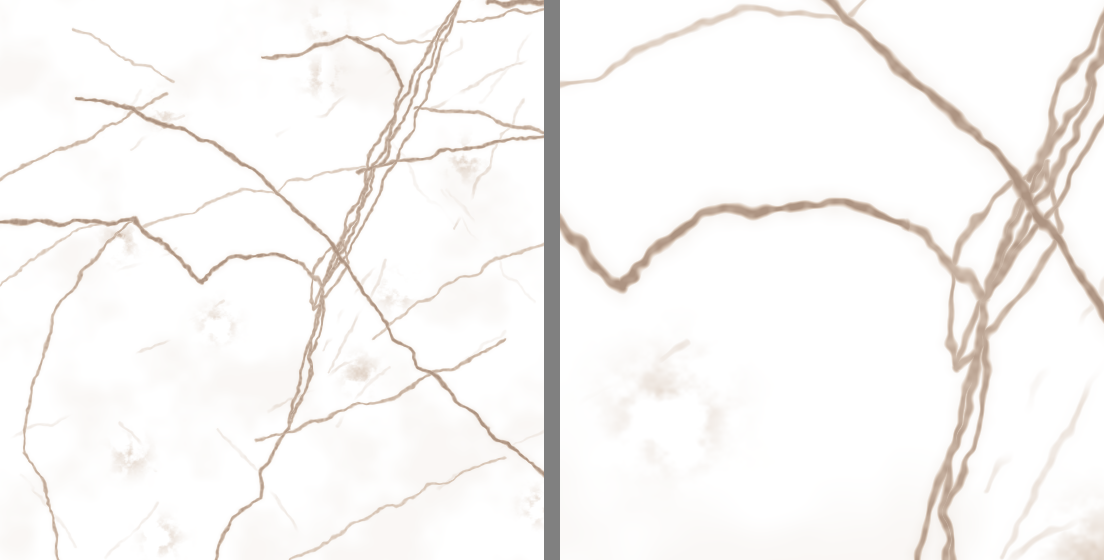
Left: the whole. Right: its middle third, enlarged.
This texture is drawn by a Shadertoy shader. Its source:

```glsl
float hash(vec2 p) {
    return fract(sin(dot(p, vec2(127.1, 311.7))) * 43758.5453);
}

float noise(vec2 p) {
    vec2 i = floor(p), f = fract(p);
    f = f * f * (3.0 - 2.0 * f);
    return mix(mix(hash(i), hash(i + vec2(1, 0)), f.x),
               mix(hash(i + vec2(0, 1)), hash(i + vec2(1, 1)), f.x), f.y);
}

float fbm(vec2 p) {
    float sum = 0.0, amp = 0.5;
    for (int i = 0; i < 4; i++) {
        sum += amp * noise(p);
        p = p * 2.03 + 17.3;
        amp *= 0.5;
    }
    return sum / 0.9375;
}

// Bowed, wandering crack from a to b: ragged core with a pale halo
void vein(inout float ink, vec2 p, vec2 a, vec2 b, float bend, float width, float strength) {
    float len = distance(a, b);
    vec2 dir = (b - a) / len, q = p - a;
    float along = dot(q, dir);
    float t = clamp(along / len, 0.0, 1.0);
    float arch = 4.0 * t * (1.0 - t);
    float seed = dot(a, vec2(31.0, 57.0)) + bend * 900.0;
    float wander = (noise(vec2(t * len * 32.0, seed)) - 0.5) * 0.017 * arch;
    float across = dot(q, vec2(-dir.y, dir.x)) - bend * arch - wander;
    float d = length(vec2(along - t * len, across));
    float w = width * (0.65 + 0.7 * noise(vec2(t * len * 45.0, seed + 9.0)));
    float core = 1.0 - smoothstep(0.25 * w, w + 1.0 / iResolution.y, d);
    float halo = 0.17 * exp(-d / (width * 1.7)) - 0.02;
    ink = max(ink, strength * max(core, halo));
}

void mainImage(out vec4 fragColor, in vec2 fragCoord) {
    vec2 uv = fragCoord / iResolution.y;

    // Shared warp keeps joined veins connected
    vec2 p = uv + 0.012 * (vec2(fbm(uv * 14.0), fbm(uv * 14.0 + 40.0)) - 0.5);
    p += 0.0035 * (vec2(noise(uv * 130.0), noise(uv * 130.0 + 60.0)) - 0.5);
    float ink = 0.0;

    // Long diagonal and the left-hand vein
    vec2 knot = vec2(0.58, 0.49), elbow = vec2(0.24, 0.61), notch = vec2(0.36, 0.497);
    vein(ink, p, vec2(0.14, 0.825), vec2(0.60, 0.55), 0.05, 0.0044, 1.0);
    vein(ink, p, vec2(0.60, 0.55), vec2(1.0, 0.13), -0.03, 0.0038, 1.0);
    vein(ink, p, vec2(-0.02, 0.607), elbow, -0.01, 0.0044, 1.0);
    vein(ink, p, elbow, notch, 0.0, 0.0042, 1.0);
    vein(ink, p, notch, vec2(0.53, 0.535), 0.032, 0.0037, 1.0);
    vein(ink, p, vec2(0.53, 0.535), knot, 0.005, 0.0035, 0.8);

    // Braided strands through the knot
    for (int i = 0; i < 3; i++) {
        float side = float(i) - 1.0;
        vein(ink, p, vec2(0.82, 1.0), knot, 0.019 * side, 0.0027, 0.85);
        vein(ink, p, knot, vec2(0.515, 0.235), 0.007 * side + 0.008, 0.0026, 0.8);
        vein(ink, p, vec2(0.61, 0.57), vec2(0.56, 0.45), 0.022 * side, 0.0025, 0.75);
    }
    vein(ink, p, vec2(0.515, 0.235), vec2(0.465, 0.11), -0.015, 0.003, 0.85);
    vein(ink, p, vec2(0.465, 0.11), vec2(0.38, -0.02), -0.015, 0.003, 0.85);
    vein(ink, p, elbow, vec2(0.045, 0.19), -0.055, 0.0027, 0.72);
    vein(ink, p, vec2(0.045, 0.19), vec2(0.105, -0.02), 0.012, 0.003, 0.75);

    // Upper and right-hand branches
    vec2 peak = vec2(0.62, 0.935);
    vein(ink, p, vec2(0.47, 0.9), peak, -0.012, 0.0034, 0.85);
    vein(ink, p, peak, vec2(0.715, 0.845), 0.02, 0.0042, 0.95);
    vein(ink, p, vec2(0.715, 0.845), vec2(0.60, 0.56), 0.012, 0.003, 0.85);
    vein(ink, p, peak, vec2(0.80, 0.93), -0.004, 0.0023, 0.55);
    vein(ink, p, vec2(0.64, 0.69), vec2(1.0, 0.76), 0.01, 0.0034, 0.9);
    vein(ink, p, vec2(0.74, 0.805), vec2(1.0, 0.75), 0.014, 0.0034, 0.75);
    vein(ink, p, vec2(0.82, 0.965), vec2(1.0, 0.985), 0.004, 0.0024, 0.7);
    vein(ink, p, vec2(0.87, 1.0), vec2(1.0, 0.993), -0.003, 0.0065, 1.0);

    // Thinner rising veins
    vein(ink, p, vec2(0.46, 0.215), vec2(0.90, 0.395), -0.015, 0.0026, 0.7);
    vein(ink, p, vec2(0.52, 0.0), vec2(0.90, 0.18), 0.012, 0.0026, 0.45);
    vein(ink, p, vec2(0.67, 0.395), vec2(1.0, 0.575), 0.02, 0.0025, 0.5);
    vein(ink, p, vec2(-0.01, 0.675), vec2(0.30, 0.835), -0.008, 0.0028, 0.65);
    vein(ink, p, vec2(0.25, 0.595), vec2(0.66, 0.70), 0.012, 0.0023, 0.45);
    vein(ink, p, vec2(-0.01, 0.48), elbow, 0.025, 0.0022, 0.45);
    vein(ink, p, vec2(0.13, 0.945), vec2(0.31, 0.855), 0.0, 0.0022, 0.45);

    // Faint scattered threads, mostly rising to the right
    for (int i = 0; i < 24; i++) {
        float k = float(i);
        vec2 mid = vec2(hash(vec2(k, 1.0)), fract(k * 0.618 + 0.2));
        float angle = i % 4 == 0 ? -0.9 : mix(0.3, 1.15, hash(vec2(k, 2.0)));
        vec2 reach = vec2(cos(angle), sin(angle)) * mix(0.05, 0.14, hash(vec2(k, 3.0)));
        float fade = mix(0.10, 0.26, hash(vec2(k, 4.0))) * smoothstep(0.25, 0.6, noise(uv * 22.0 + k));
        vein(ink, p, mid - reach, mid + reach, 0.015 * (hash(vec2(k, 5.0)) - 0.5), 0.0028, fade);
    }

    // Mineral smudges with a few darker specks
    float mottle = fbm(uv * 48.0);
    for (int i = 0; i < 11; i++) {
        float k = float(i);
        vec2 offset = uv - vec2(hash(vec2(k, 7.0)), fract(k * 0.382 + 0.04));
        float spot = exp(-dot(offset, offset) / 0.0009);
        ink = max(ink, spot * 0.36 * smoothstep(0.46, 0.74, mottle));
        if (i % 4 == 0) ink = max(ink, 0.8 * smoothstep(0.55, 0.8, mottle * sqrt(spot)));
    }

    // Sandy grain inside the veins and faint clouds on the ground
    ink *= 0.78 + 0.34 * noise(uv * 240.0);
    ink += 0.07 * smoothstep(0.56, 0.78, fbm(uv * 6.0 + 5.0));

    vec3 tan_ = vec3(0.85, 0.78, 0.72), brown = vec3(0.68, 0.58, 0.51);
    vec3 color = mix(vec3(1.0), tan_, clamp(ink * 2.0, 0.0, 1.0));
    color = mix(color, brown, clamp(ink * 2.0 - 1.0, 0.0, 1.0));
    fragColor = vec4(color, 1.0);
}
```
